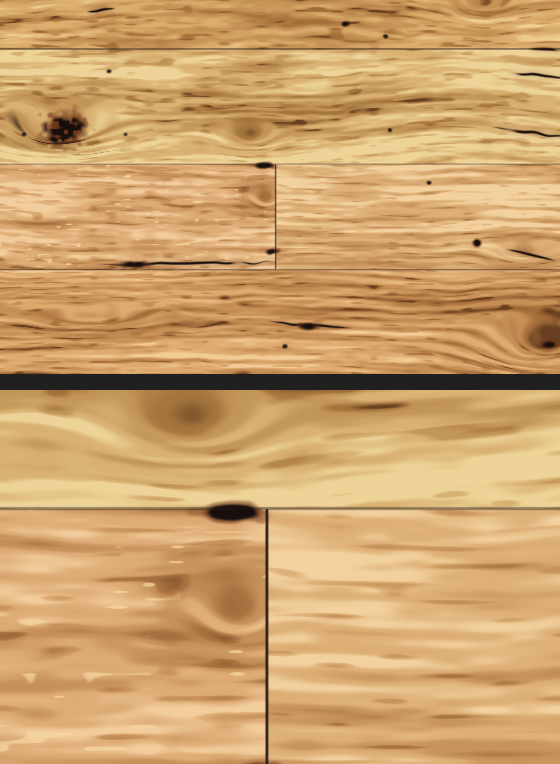
Top: the whole. Bottom: its middle third, enlarged.
A Shadertoy shader for this texture:

```glsl
const vec3 DARK  = vec3(0.40, 0.25, 0.13);
const vec3 BROWN = vec3(0.65, 0.45, 0.25);
const vec3 TAN   = vec3(0.77, 0.58, 0.36);
const vec3 HONEY = vec3(0.86, 0.69, 0.47);
const vec3 PALE  = vec3(0.94, 0.82, 0.62);
const vec3 VOID  = vec3(0.09, 0.06, 0.05);
const vec3 RED_CORE = vec3(0.42, 0.20, 0.09);

// Boards: top, knotty, middle left, middle right, bottom
const float SEAM_TOP = 0.869, SEAM_MID = 0.561, SEAM_LOW = 0.279, JOINT_X = 0.737;
const float BOARD_TONE[5] = float[5](0.62, 0.92, 0.79, 0.87, 0.70);
const float RING_DEPTH[5] = float[5](0.14, 0.10, 0.17, 0.16, 0.27);
const vec3 BOARD_TINT[5] = vec3[5](
    vec3(1.0, 0.99, 0.92), vec3(0.99, 1.01, 0.96), vec3(1.01, 0.98, 0.99),
    vec3(1.01, 1.0, 1.0), vec3(1.01, 0.97, 0.94));

// Knots and holes: centre, half size. Cracks: centre, half length, slope
const int KNOTS = 7, CRACKS = 7, HOLES = 8, PINHOLES = 7;
const vec4 KNOT[KNOTS] = vec4[KNOTS](
    vec4(0.17, 0.656, 0.20, 0.090), vec4(0.67, 0.640, 0.10, 0.050),
    vec4(0.711, 0.473, 0.045, 0.035), vec4(1.40, 0.326, 0.13, 0.045),
    vec4(1.46, 0.080, 0.24, 0.120), vec4(0.25, 0.150, 0.22, 0.045),
    vec4(1.29, 0.990, 0.10, 0.050));
const vec4 CRACK[CRACKS] = vec4[CRACKS](
    vec4(0.50, 0.296, 0.25, 0.01), vec4(1.44, 0.799, 0.09, -0.10),
    vec4(1.42, 0.645, 0.11, -0.12), vec4(0.83, 0.132, 0.12, -0.06),
    vec4(1.47, 0.868, 0.06, -0.04), vec4(0.27, 0.972, 0.04, 0.05),
    vec4(1.42, 0.318, 0.07, -0.25));
const vec4 HOLE[HOLES] = vec4[HOLES](
    vec4(0.17, 0.655, 0.044, 0.033), vec4(0.361, 0.293, 0.030, 0.007),
    vec4(0.924, 0.936, 0.009, 0.005), vec4(0.707, 0.557, 0.022, 0.006),
    vec4(0.727, 0.328, 0.014, 0.006), vec4(1.275, 0.352, 0.009, 0.009),
    vec4(0.825, 0.128, 0.018, 0.007), vec4(1.469, 0.078, 0.015, 0.009));
const float CRACK_WIDTH = 0.0032, SEAM_WIDTH = 0.0013;

float hash(vec2 p) {
    return fract(sin(dot(p, vec2(127.1, 311.7))) * 43758.545);
}

float noise(vec2 p) {
    vec2 i = floor(p), f = fract(p);
    f = f * f * (3.0 - 2.0 * f);
    return mix(mix(hash(i), hash(i + vec2(1, 0)), f.x),
               mix(hash(i + vec2(0, 1)), hash(i + vec2(1, 1)), f.x), f.y);
}

int boardAt(vec2 p) {
    if (p.y > SEAM_TOP) return 0;
    if (p.y > SEAM_MID) return 1;
    if (p.y < SEAM_LOW) return 4;
    return p.x < JOINT_X ? 2 : 3;
}

float line(float d, float width, float px) {
    return 1.0 - smoothstep(width - px, width + px, abs(d));
}

float spot(vec2 d, vec2 size, float ragged, float px) {
    float soft = 0.15 + px / min(size.x, size.y);
    return 1.0 - smoothstep(1.0 - soft, 1.0 + soft, length(d / size) + ragged);
}

vec3 woodRamp(float t) {
    vec3 c = mix(DARK, BROWN, smoothstep(0.0, 0.25, t));
    c = mix(c, TAN, smoothstep(0.25, 0.5, t));
    c = mix(c, HONEY, smoothstep(0.5, 0.75, t));
    return mix(c, PALE, smoothstep(0.75, 1.0, t));
}

void mainImage(out vec4 fragColor, in vec2 fragCoord) {
    float px = 1.0 / iResolution.y;
    vec2 p = fragCoord * px;
    int board = boardAt(p);
    float seed = float(board) * 7.3;

    // Grain height, bent around the knots of this board
    float grain = p.y + 0.045 * (noise(p * vec2(2.2, 5.0) + seed) - 0.5)
                + 0.007 * (noise(p * vec2(13.0, 22.0) + seed) - 0.5);
    float stain = 0.0;
    for (int i = 0; i < KNOTS; i++) {
        if (boardAt(KNOT[i].xy) != board) continue;
        vec2 d = p - KNOT[i].xy;
        float r2 = dot(d / KNOT[i].zw, d / KNOT[i].zw);
        grain += 0.6 * KNOT[i].w * exp(-2.5 * r2) - 0.75 * d.y * exp(-r2);
        stain += 0.16 * exp(-3.0 * r2);
    }
    vec2 q = vec2(p.x, grain) + seed;

    // Broad figure, growth rings, fibres and pores
    float tone = BOARD_TONE[board] - stain;
    tone += 0.32 * (noise(q * vec2(1.5, 13.0)) - 0.5);
    tone += 0.36 * (noise(q * vec2(3.0, 38.0)) - 0.5);
    tone += 0.50 * (noise(q * vec2(7.0, 88.0)) - 0.5);
    tone += 0.22 * (noise(q * vec2(30.0, 150.0)) - 0.5);
    float ring = 0.5 + 0.5 * sin(q.y * 190.0 + 5.0 * noise(q * vec2(2.0, 16.0)));
    tone -= RING_DEPTH[board] * ring * ring * ring;
    tone -= 0.32 * smoothstep(0.66, 0.92, noise(q * vec2(20.0, 125.0) + 31.0));
    if (board == 1) {
        float band = (grain - 0.715 + 0.02 * p.x) / 0.065;
        tone -= 0.30 * exp(-band * band);
    }
    vec3 color = woodRamp(clamp(tone, 0.0, 1.0)) * BOARD_TINT[board];

    // Pale scratches on the worn board
    float scratch = smoothstep(0.86, 0.94, noise(p * vec2(38.0, 150.0) + 5.0));
    color = mix(color, PALE * 1.03, board == 2 ? 0.7 * scratch : 0.0);

    // Curved checks around the large knot
    vec2 fromKnot = (p - KNOT[0].xy - vec2(0.03, 0.01)) / KNOT[0].zw;
    float near = board == 1 ? exp(-1.4 * dot(fromKnot, fromKnot)) : 0.0;
    float check = 1.0 - smoothstep(0.03, 0.11, abs(noise(q * vec2(5.0, 62.0) + 3.0) - 0.5));
    check *= smoothstep(0.42, 0.62, noise(q * vec2(11.0, 40.0) + 17.0));
    color = mix(color, VOID * 1.8, check * smoothstep(0.2, 0.6, near));

    // Long cracks with a brown halo
    for (int i = 0; i < CRACKS; i++) {
        vec2 d = p - CRACK[i].xy;
        d.y -= CRACK[i].w * d.x + 0.007 * (noise(vec2(p.x * 28.0, float(i))) - 0.5);
        float taper = max(0.0, 1.0 - pow(d.x / CRACK[i].z, 2.0));
        float broken = smoothstep(0.15, 0.5, noise(vec2(p.x * 22.0, float(i) + 9.5)));
        color = mix(color, RED_CORE, 0.45 * taper * exp(-abs(d.y) / 0.006));
        color = mix(color, VOID, line(d.y, CRACK_WIDTH * taper, px) * broken * min(1.0, 2.0 * taper));
    }

    // Ragged holes, the widest one with a red core, then pinholes
    float ragged = 0.6 * (noise(p * 75.0) - 0.5);
    for (int i = 0; i < HOLES; i++) {
        vec2 d = p - HOLE[i].xy, size = HOLE[i].zw;
        float core = smoothstep(0.5, 0.75, noise(p * 85.0 + 4.0)) * smoothstep(0.02, 0.03, size.y);
        color = mix(color, RED_CORE, 0.55 * spot(d, size * 1.45, ragged, px));
        color = mix(color, mix(VOID, RED_CORE, core), spot(d, size, ragged, px));
    }
    for (int i = 0; i < PINHOLES; i++) {
        vec2 at = vec2(1.5 * hash(vec2(i, 3)), hash(vec2(i, 8)));
        color = mix(color, VOID, 0.9 * spot(p - at, vec2(0.006, 0.005), ragged, px));
    }

    // Seams between boards
    float seam = 0.85 * line(p.y - SEAM_TOP, SEAM_WIDTH, px);
    seam = max(seam, 0.45 * line(p.y - SEAM_MID, SEAM_WIDTH, px));
    seam = max(seam, 0.60 * line(p.y - SEAM_LOW, SEAM_WIDTH, px));
    float between = step(SEAM_LOW, p.y) * step(p.y, SEAM_MID);
    seam = max(seam, 0.9 * between * line(p.x - JOINT_X, SEAM_WIDTH, px));
    fragColor = vec4(mix(color, VOID * 1.5, seam), 1.0);
}
```
